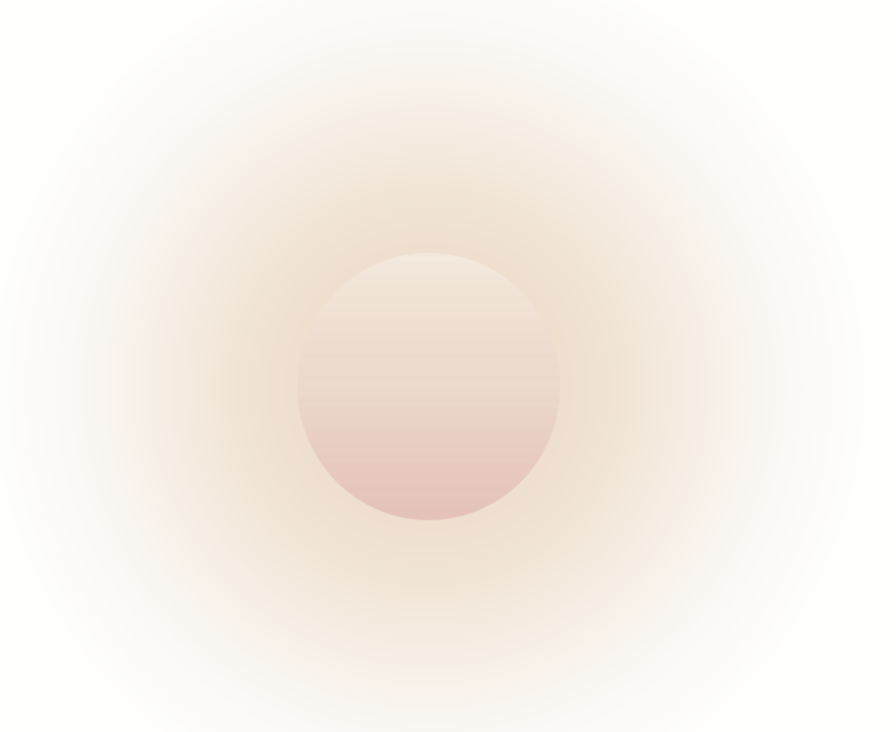
Write a Shadertoy shader that draws this background.

```glsl
// A pale sun disc resting in a wide, warm halo on a near-white ground.
// The halo blends colours by distance from the centre; the disc blends
// cream to rose from top to bottom, with faint horizontal bands.

// Linear ramp from 0 at a to 1 at b
float ramp(float a, float b, float x) {
    return clamp((x - a) / (b - a), 0.0, 1.0);
}

vec3 haloColor(float radius) {
    vec3 color = vec3(0.933, 0.873, 0.808);
    color = mix(color, vec3(0.945, 0.898, 0.843), ramp(0.18, 0.27, radius));
    color = mix(color, vec3(0.968, 0.936, 0.899), ramp(0.27, 0.375, radius));
    color = mix(color, vec3(0.981, 0.973, 0.957), ramp(0.375, 0.48, radius));
    return mix(color, vec3(0.997, 0.997, 0.994), ramp(0.48, 0.61, radius));
}

// Height runs from 0 at the foot of the disc to 1 at its top
vec3 discColor(float height) {
    vec3 color = mix(vec3(0.894, 0.757, 0.725), vec3(0.918, 0.824, 0.776), ramp(0.0, 0.38, height));
    color = mix(color, vec3(0.922, 0.851, 0.796), ramp(0.38, 0.48, height));
    color = mix(color, vec3(0.933, 0.871, 0.820), ramp(0.48, 0.70, height));
    color = mix(color, vec3(0.953, 0.914, 0.865), ramp(0.70, 1.0, height));
    return color + 0.0025 * sin(height * 150.0);
}

void mainImage(out vec4 fragColor, in vec2 fragCoord) {
    // Canvas height is one unit; the sun sits slightly left and below centre
    vec2 uv = fragCoord / iResolution.y;
    vec2 center = vec2(0.4785 * iResolution.x / iResolution.y, 0.472);
    vec2 fromCenter = uv - center;

    // Halo
    vec3 color = haloColor(length(fromCenter));

    // Disc, a touch taller than wide, with a soft edge
    vec2 discSize = vec2(0.1794, 0.1826);
    float edge = (length(fromCenter / discSize) - 1.0) * discSize.y;
    float softness = max(0.0015, 0.75 / iResolution.y);
    float cover = 1.0 - smoothstep(-softness, softness, edge);
    float height = 0.5 + 0.5 * fromCenter.y / discSize.y;
    color = mix(color, discColor(height), cover);

    fragColor = vec4(color, 1.0);
}
```
